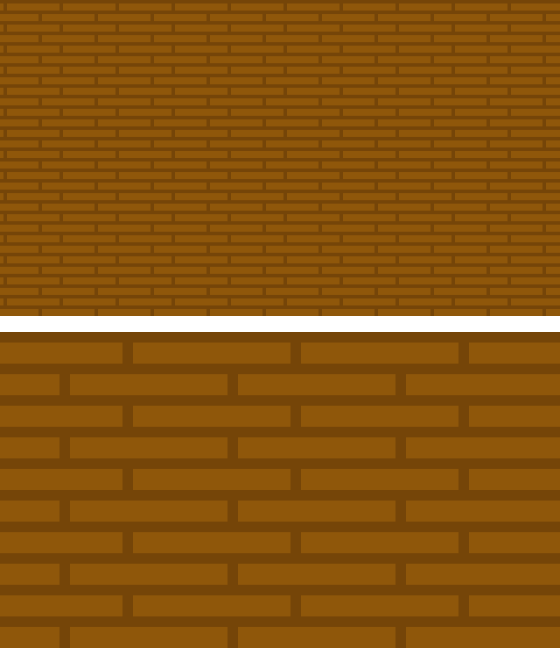
Top, the full canvas; bottom, a detail of the centre.
Write a Shadertoy shader that draws this pattern.

```glsl
// Flat brown planks in thin staggered rows with dark joints, tiling seamlessly

const vec2 REPEATS = vec2(10.0, 30.0); // planks across, rows down (even, so the stagger wraps)

// Signed distance per axis to the nearest plank, in cell units
vec2 plankDistance(vec2 cell) {
    // Rows are split in the middle of the gap above each plank
    float row = floor(cell.y + 1.0 / 6.0);
    float stagger = 0.375 * mod(row, 2.0);
    vec2 center = vec2(0.21875 - 0.375 + 0.375 + stagger, 1.0 / 3.0);
    vec2 offset = abs(fract(cell - center + 0.5) - 0.5);
    return offset - vec2(0.46875, 1.0 / 3.0);
}

void mainImage(out vec4 fragColor, in vec2 fragCoord) {
    vec2 cell = fragCoord / iResolution.xy * REPEATS;
    vec2 pixel = REPEATS / iResolution.xy;

    // One-pixel edge coverage on each axis
    vec2 coverage = clamp(0.5 - plankDistance(cell) / pixel, 0.0, 1.0);

    vec3 joint = vec3(0.46, 0.27, 0.03);
    vec3 plank = vec3(0.56, 0.34, 0.04);
    fragColor = vec4(mix(joint, plank, coverage.x * coverage.y), 1.0);
}
```
